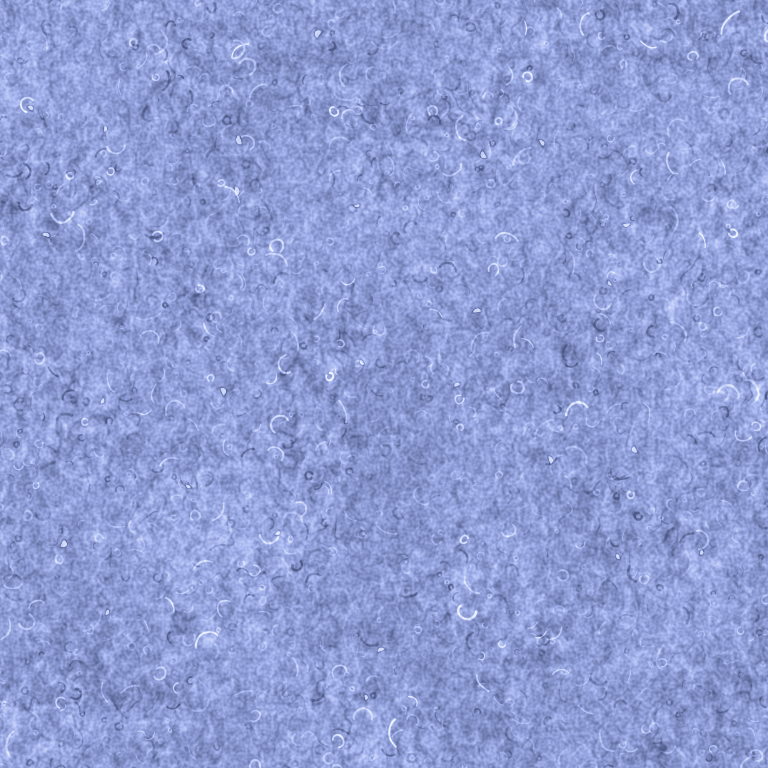
Give the GLSL for this texture, as a Shadertoy shader.

```glsl
const vec3 DEEP   = vec3(0.31, 0.36, 0.54);
const vec3 BASE   = vec3(0.555, 0.61, 0.84);
const vec3 LIGHT  = vec3(0.67, 0.73, 0.95);
const vec3 WHITE  = vec3(0.93, 0.95, 0.98);

const float CLOUD_FREQ   = 5.0;
const float BLOTCH_FREQ  = 30.0;
const float MOTTLE_FREQ  = 68.0;
const float SPECKLE_FREQ = 130.0;
const float GRAIN_FREQ   = 230.0;
const float CREASE_FREQ  = 42.0;
const vec2  STRETCH      = vec2(1.2, 0.85);  // features run slightly upright
const float WARP         = 0.008;

const float LONG_CELL  = 0.036;
const float SHORT_CELL = 0.019;
const float DARK_CELL  = 0.023;
const float FLECK_CELL = 0.11;
const float FLECK_SIZE = 0.0045;
const float FLECK_RATE = 0.35;
const float TAU = 6.2831853;

vec2 hash2(vec2 p) {
    vec3 q = fract(p.xyx * vec3(0.1031, 0.1030, 0.0973));
    q += dot(q, q.yzx + 33.33);
    return fract((q.xx + q.yz) * q.zy);
}

vec2 rotate(vec2 p, float a) {
    float c = cos(a), s = sin(a);
    return vec2(c * p.x - s * p.y, s * p.x + c * p.y);
}

float cornerSlope(vec2 cell, vec2 offset) {
    float a = TAU * hash2(cell).x;
    return dot(vec2(cos(a), sin(a)), offset);
}

// Gradient noise, roughly -0.7 to 0.7
float noise(vec2 p) {
    vec2 i = floor(p), f = p - i;
    vec2 u = f * f * f * (f * (f * 6.0 - 15.0) + 10.0);
    vec2 e = vec2(1.0, 0.0);
    float low  = mix(cornerSlope(i, f), cornerSlope(i + e, f - e), u.x);
    float high = mix(cornerSlope(i + e.yx, f - e.yx),
                     cornerSlope(i + e.xx, f - e.xx), u.x);
    return mix(low, high, u.y);
}

// Distance to an arc centred on the origin and opening around +y
float arcDistance(vec2 p, float radius, float aperture) {
    vec2 tip = vec2(sin(aperture), cos(aperture));
    p.x = abs(p.x);
    return tip.y * p.x > tip.x * p.y ? length(p - tip * radius)
                                    : abs(length(p) - radius);
}

// Scattered curled hairs; a few strong, most faint
float fibres(vec2 uv, float cell, float halfWidth, float seed) {
    float edge = 0.7 / iResolution.y;
    float result = 0.0;
    for (int y = -1; y <= 1; y++)
    for (int x = -1; x <= 1; x++) {
        vec2 id = floor(uv / cell) + vec2(x, y);
        vec2 place = hash2(id + seed);
        vec2 shape = hash2(id + seed + 17.3);
        vec2 look  = hash2(id + seed + 41.7);
        float radius = cell * mix(0.12, 0.75, shape.y * shape.y);
        float span = cell * mix(0.4, 1.2, shape.x);
        vec2 p = rotate(uv - (id + place) * cell, TAU * look.x);
        float d = arcDistance(p + vec2(0.0, radius), radius,
                              min(0.5 * span / radius, 2.5));
        float width = halfWidth * mix(0.6, 1.3, shape.x);
        float cover = 1.0 - smoothstep(width - edge, width + edge, d);
        result = max(result, cover * look.y * look.y * look.y);
    }
    return result;
}

// Sparse pale chips: x is the body, y the shadowed rim
vec2 flecks(vec2 uv) {
    float edge = 0.8 / iResolution.y;
    vec2 id = floor(uv / FLECK_CELL);
    vec2 place = hash2(id + 71.0), look = hash2(id + 93.0);
    vec2 p = uv - (id + mix(vec2(0.15), vec2(0.85), place)) * FLECK_CELL;
    p = rotate(p, TAU * look.x);
    p.y += 60.0 * p.x * p.x;
    float d = length(p * vec2(1.0, 1.7)) - FLECK_SIZE * mix(0.6, 1.2, place.x);
    float body = 1.0 - smoothstep(-edge, edge, d);
    float rim = 1.0 - smoothstep(0.0, 0.0025, abs(d - 0.0012));
    return vec2(body, rim) * step(look.y, FLECK_RATE);
}

vec3 toneColor(float t) {
    vec3 c = mix(BASE, DEEP, clamp(-t / 3.2, 0.0, 1.0));
    c = mix(c, LIGHT, clamp(t / 1.5, 0.0, 1.0));
    return mix(c, WHITE, clamp((t - 1.5) / 3.0, 0.0, 1.0));
}

void mainImage(out vec4 fragColor, in vec2 fragCoord) {
    vec2 uv = fragCoord / iResolution.y;
    vec2 bend = vec2(noise(uv * 48.0 + 7.0), noise(uv * 48.0 + 90.0));
    vec2 p = (uv + WARP * bend) * STRETCH;

    // Felted ground, from broad clouds down to grain
    float cloud = noise(uv * CLOUD_FREQ + 3.0);
    float rough = mix(0.75, 1.25, smoothstep(-0.35, 0.35, noise(uv * 6.5 + 31.0)));
    float tone = 0.1 + cloud;
    tone += rough * 1.5 * noise(p * BLOTCH_FREQ + 11.0);
    tone += rough * 1.6 * noise(p * MOTTLE_FREQ + 23.0);
    tone += 1.6 * noise(p * SPECKLE_FREQ + 37.0);
    tone += 1.6 * noise(uv * GRAIN_FREQ + 53.0);

    // Dark creases gathered in patches
    float crease = 1.0 - smoothstep(0.0, 0.13, abs(noise(p * CREASE_FREQ + 61.0)));
    tone -= rough * 1.2 * crease * smoothstep(-0.05, 0.4, noise(p * 21.0 + 5.0));

    // Hairs and chips lying on top
    vec2 q = uv + 0.0025 * bend;
    tone -= rough * 2.3 * fibres(q, DARK_CELL, 0.0013, 140.0);
    tone += rough * 1.9 * fibres(q, SHORT_CELL, 0.0009, 260.0);
    tone += rough * 3.6 * fibres(q, LONG_CELL, 0.0011, 380.0);
    vec2 chip = flecks(q);
    tone = mix(tone - 1.3 * chip.y, 3.2 + 0.4 * tone, chip.x);

    fragColor = vec4(toneColor(tone), 1.0);
}
```
